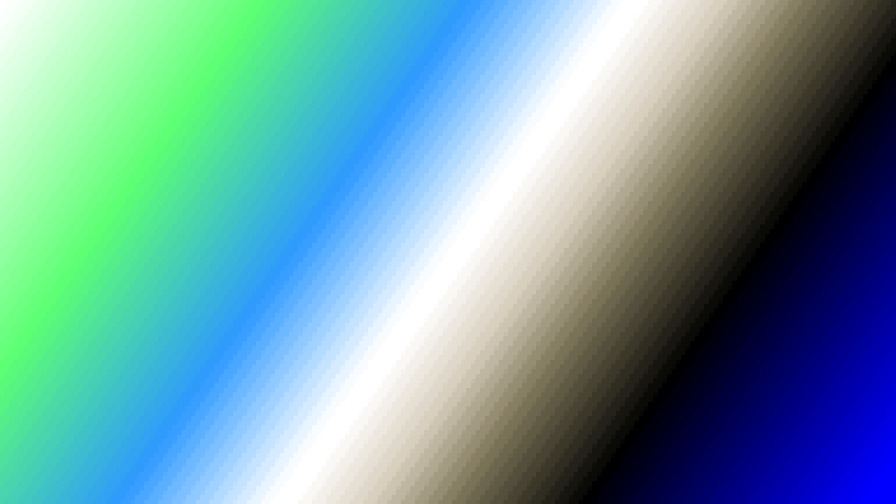
A Shadertoy shader for this background:

```glsl
// Slanted rainbow-like sweep: white, green, blue, white, tan, black, deep blue.
// A diagonal coordinate is stepped on a fine cell grid, then in narrow bands,
// and looked up in a chain of linear colour ramps.

const vec2 CELLS = vec2(192.0, 108.0); // grid cells across the canvas
const float SLANT = 0.394;            // sideways shift from top to bottom
const float BANDS = 70.0;             // colour bands per canvas width

const vec3 WHITE = vec3(1.0);
const vec3 GREEN = vec3(0.36, 1.0, 0.45);
const vec3 AZURE = vec3(0.18, 0.60, 1.0);
const vec3 SAND  = vec3(0.84, 0.80, 0.73);
const vec3 OLIVE = vec3(0.49, 0.46, 0.35);
const vec3 BLACK = vec3(0.0);
const vec3 BLUE  = vec3(0.0, 0.0, 1.0);

// Staircase whose risers are softened over the given share of a step
float softFloor(float x, float softness) {
    return floor(x) + smoothstep(1.0 - softness, 1.0, fract(x));
}

// Blend towards the next colour between two stops
vec3 ramp(vec3 base, vec3 next, float start, float end, float t) {
    return mix(base, next, clamp((t - start) / (end - start), 0.0, 1.0));
}

vec3 sweep(float t) {
    vec3 c = ramp(WHITE, GREEN, 0.01, 0.293, t);
    c = ramp(c, AZURE, 0.293, 0.525, t);
    c = ramp(c, WHITE, 0.525, 0.695, t);
    c = ramp(c, SAND,  0.720, 0.810, t);
    c = ramp(c, OLIVE, 0.810, 0.900, t);
    c = ramp(c, BLACK, 0.900, 1.045, t);
    return ramp(c, BLUE, 1.045, 1.357, t);
}

void mainImage(out vec4 fragColor, in vec2 fragCoord) {
    // Cell centres, with edges about one sample wide
    vec2 grid = fragCoord / iResolution.xy * CELLS;
    vec2 soft = clamp(CELLS / iResolution.xy, 0.001, 1.0);
    vec2 cell = vec2(softFloor(grid.x, soft.x), softFloor(grid.y, soft.y));
    vec2 uv = (cell + 0.5 * (1.0 - soft)) / CELLS;

    // Diagonal position, grouped into bands
    float t = uv.x + SLANT * (1.0 - uv.y);
    float banded = (softFloor(t * BANDS, 0.35) + 0.325) / BANDS;

    fragColor = vec4(sweep(banded), 1.0);
}
```
